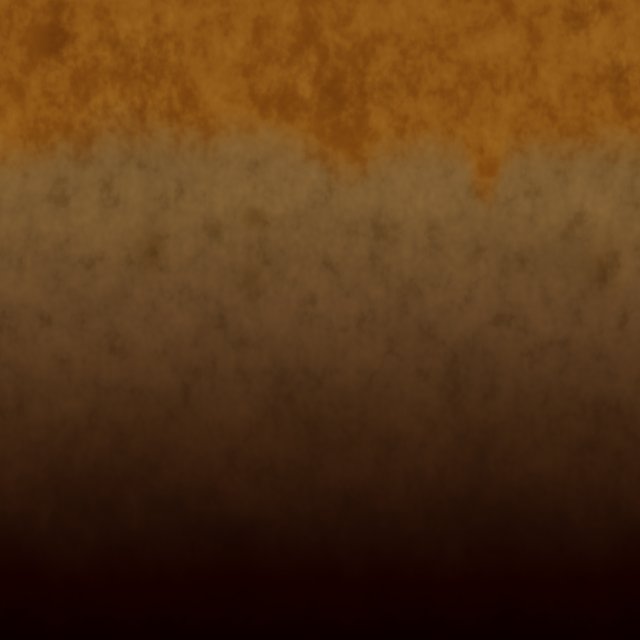
Reproduce this background procedurally as a WebGL 1 fragment shader.

```glsl
precision highp float;

uniform vec2 u_resolution;

const vec3 BLACK_BROWN = vec3(0.05, 0.0, 0.0);
const vec3 DEEP_RED = vec3(0.09, 0.006, 0.0);
const vec3 CHAR = vec3(0.13, 0.05, 0.018);
const vec3 UMBER = vec3(0.185, 0.092, 0.038);
const vec3 BROWN = vec3(0.255, 0.15, 0.07);
const vec3 EARTH = vec3(0.375, 0.255, 0.14);
const vec3 TAN = vec3(0.485, 0.355, 0.19);
const vec3 RUST = vec3(0.41, 0.205, 0.04);
const vec3 OCHRE = vec3(0.525, 0.305, 0.07);
const vec3 GOLD = vec3(0.61, 0.4, 0.125);

vec2 gradientAt(vec2 cell) {
  float angle = 6.28318 * fract(sin(dot(cell, vec2(127.1, 311.7))) * 43758.5);
  return vec2(cos(angle), sin(angle));
}

// Gradient noise, roughly -0.7 to 0.7
float noise(vec2 p) {
  vec2 cell = floor(p);
  vec2 f = p - cell;
  vec2 w = f * f * f * (f * (f * 6.0 - 15.0) + 10.0);
  vec2 e = vec2(1.0, 0.0);
  float bottom = mix(dot(gradientAt(cell), f),
                     dot(gradientAt(cell + e.xy), f - e.xy), w.x);
  float top = mix(dot(gradientAt(cell + e.yx), f - e.yx),
                  dot(gradientAt(cell + e.xx), f - e.xx), w.x);
  return mix(bottom, top, w.y);
}

float fbm(vec2 p) {
  float sum = 0.0;
  float amplitude = 1.0;
  for (int i = 0; i < 4; i++) {
    sum += amplitude * noise(p);
    p = mat2(1.6, 1.2, -1.2, 1.6) * p + 7.3;
    amplitude *= 0.6;
  }
  return sum;
}

float bump(float x, float center, float width) {
  float d = (x - center) / width;
  return exp(-d * d);
}

float stain(vec2 p, vec2 center, vec2 size) {
  vec2 d = (p - center) / size;
  return exp(-dot(d, d));
}

vec3 ramp(vec3 below, vec3 above, float y, float start, float end) {
  return mix(below, above, clamp((y - start) / (end - start), 0.0, 1.0));
}

// Dark base rising into dusty tan
vec3 plasterColor(float y) {
  vec3 color = ramp(BLACK_BROWN, DEEP_RED, y, 0.0, 0.1);
  color = ramp(color, CHAR, y, 0.1, 0.17);
  color = ramp(color, UMBER, y, 0.17, 0.24);
  color = ramp(color, BROWN, y, 0.24, 0.34);
  color = ramp(color, EARTH, y, 0.34, 0.5);
  return ramp(color, TAN, y, 0.5, 0.69);
}

// Height of the ragged lower edge of the rust
float rustEdge(float x) {
  return 0.765 + 0.027 * bump(x, 0.22, 0.12) + 0.018 * bump(x, 0.4, 0.07)
    - 0.018 * bump(x, 0.0, 0.07) - 0.032 * bump(x, 0.55, 0.05)
    - 0.07 * bump(x, 0.76, 0.028) + 0.009 * bump(x, 0.95, 0.1);
}

float rustStains(vec2 p) {
  return 0.65 * stain(p, vec2(0.085, 0.94), vec2(0.022, 0.045))
    + 0.5 * stain(p, vec2(0.21, 0.92), vec2(0.05, 0.035))
    + 0.45 * stain(p, vec2(0.2, 0.83), vec2(0.08, 0.025))
    + 0.55 * stain(p, vec2(0.965, 0.885), vec2(0.02, 0.045))
    + 0.5 * stain(p, vec2(0.91, 0.975), vec2(0.03, 0.03))
    + 0.3 * stain(p, vec2(0.53, 0.86), vec2(0.1, 0.05));
}

float plasterStains(vec2 p) {
  return 0.55 * stain(p, vec2(0.238, 0.605), vec2(0.02, 0.03))
    + 0.55 * stain(p, vec2(0.4, 0.66), vec2(0.018, 0.02))
    + 0.45 * stain(p, vec2(0.395, 0.565), vec2(0.025, 0.022))
    + 0.4 * stain(p, vec2(0.94, 0.58), vec2(0.03, 0.05));
}

void main() {
  vec2 p = gl_FragCoord.xy / u_resolution;

  // Broad clouds, mottling, vertical streaks and fine grain
  float clouds = fbm(p * vec2(7.0, 6.0));
  float mottle = fbm(p * vec2(26.0, 21.0) + 13.0);
  float streaks = noise(p * vec2(65.0, 9.0) + 31.0);
  float grain = noise(p * vec2(95.0, 80.0) + 5.0);

  // Weathered plaster
  float warpedY = p.y + 0.014 * clouds + 0.006 * mottle;
  vec3 plaster = plasterColor(warpedY);
  plaster *= 1.0 + 0.06 * clouds + 0.07 * mottle + 0.03 * streaks + 0.05 * grain;
  float soil = plasterStains(p + 0.012 * vec2(mottle, clouds));
  soil += 0.35 * smoothstep(0.1, 0.9, -mottle) * smoothstep(0.2, 0.5, p.y);
  plaster = mix(plaster, plaster * vec3(0.8, 0.72, 0.45), min(soil, 1.0));

  // Mottled rust with gold flecks and dark stains
  float tone = 0.35 * clouds + 0.55 * mottle + 0.15 * streaks + 0.2 * grain;
  vec3 rust = mix(OCHRE, GOLD, clamp(tone + 0.22, 0.0, 1.0));
  float dark = rustStains(p + 0.012 * vec2(mottle, clouds));
  rust = mix(rust, RUST, clamp(dark - 0.75 * tone, 0.0, 0.9));

  // Soft, uneven meeting of the two layers
  float edge = rustEdge(p.x) + 0.014 * clouds + 0.02 * mottle;
  float cover = smoothstep(-0.045, 0.045, p.y - edge);
  gl_FragColor = vec4(mix(plaster, rust, cover), 1.0);
}
```
